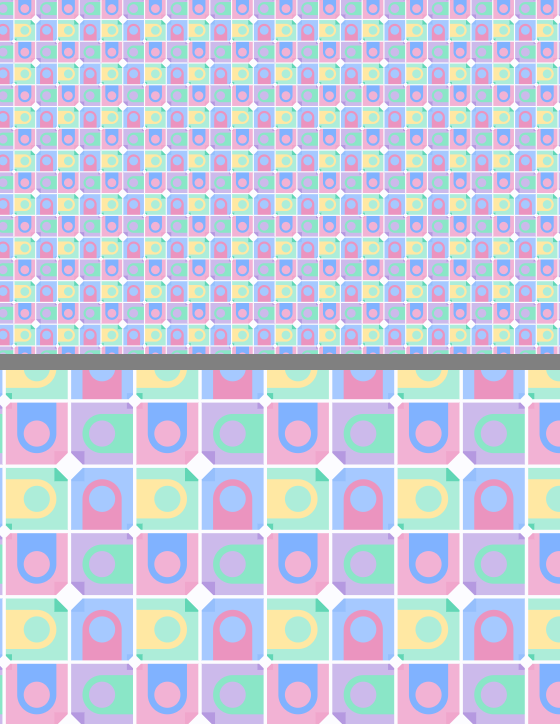
Top: the whole. Bottom: its middle third, enlarged.
Give the GLSL for this pattern, as a WebGL 1 fragment shader.

```glsl
precision highp float;
// Pastel quilt of square tiles, four to a repeat, each with a ringed tongue
// turned a quarter from tile to tile. Distances to the nearest large and small
// junction give the white seams, cut diamonds and folded corners.

uniform vec2 u_resolution;

// Antialiased coverage of a signed distance, pixel = size of one pixel
float cover(float dist, float pixel) {
  return clamp(0.5 - dist / pixel, 0.0, 1.0);
}

// Tongue running towards +y with a rounded end and a round hole
float tongue(vec2 p) {
  float body = length(vec2(p.x, min(p.y, 0.0))) - 0.3;
  return max(body, 0.2 - length(p));
}

// Square fold at a junction; the diamond later cuts away its outer half
float fold(vec2 corner, float size) {
  return max(corner.x, corner.y) - size;
}

float diamond(vec2 corner, float size) {
  return (corner.x + corner.y - size) * 0.7071;
}

void main() {
  // Tile units: 25.73 tiles across, with a large junction at the origin
  float pixel = 25.73 / u_resolution.x;
  vec2 grid = gl_FragCoord.xy * pixel - vec2(1.64, 1.37);
  vec2 block = mod(grid + 1.0, 2.0) - 1.0;
  vec2 side = vec2(block.x < 0.0 ? -1.0 : 1.0, block.y < 0.0 ? -1.0 : 1.0);
  vec2 tile = block - 0.5 * side;

  // Colours and tongue direction of the four tiles
  vec3 ground, shape, crease;
  vec2 heading;
  if (side.y > 0.0 && side.x < 0.0) {         // pink, tongue from the top
    ground = vec3(0.95, 0.70, 0.83);
    shape = vec3(0.50, 0.70, 1.00);
    crease = vec3(0.94, 0.65, 0.80);
    heading = vec2(0.0, 1.0);
  } else if (side.y > 0.0) {                  // lilac, tongue from the right
    ground = vec3(0.80, 0.73, 0.92);
    shape = vec3(0.54, 0.90, 0.78);
    crease = vec3(0.71, 0.60, 0.88);
    heading = vec2(1.0, 0.0);
  } else if (side.x > 0.0) {                  // light blue, from the bottom
    ground = vec3(0.65, 0.79, 1.00);
    shape = vec3(0.92, 0.58, 0.75);
    crease = vec3(0.59, 0.75, 0.99);
    heading = vec2(0.0, -1.0);
  } else {                                    // mint, from the left
    ground = vec3(0.68, 0.93, 0.85);
    shape = vec3(1.00, 0.91, 0.64);
    crease = vec3(0.38, 0.84, 0.71);
    heading = vec2(-1.0, 0.0);
  }

  // Tongue, rotated to its heading
  vec2 turned = vec2(dot(tile, vec2(heading.y, -heading.x)), dot(tile, heading));
  vec3 color = mix(ground, shape, cover(tongue(turned), pixel));

  // Folded corners at the large and small junctions
  vec2 large = abs(block);
  vec2 small = 1.0 - large;
  float folds = min(fold(large, 0.23), fold(small, 0.12));
  color = mix(color, crease, cover(folds, pixel));

  // White seams and cut diamonds
  vec2 edge = min(large, small);
  float seam = min(edge.x, edge.y) - 0.026;
  float cuts = min(diamond(large, 0.23), diamond(small, 0.12));
  color = mix(color, vec3(0.99, 0.99, 1.0), cover(min(seam, cuts), pixel));

  gl_FragColor = vec4(color, 1.0);
}
```
